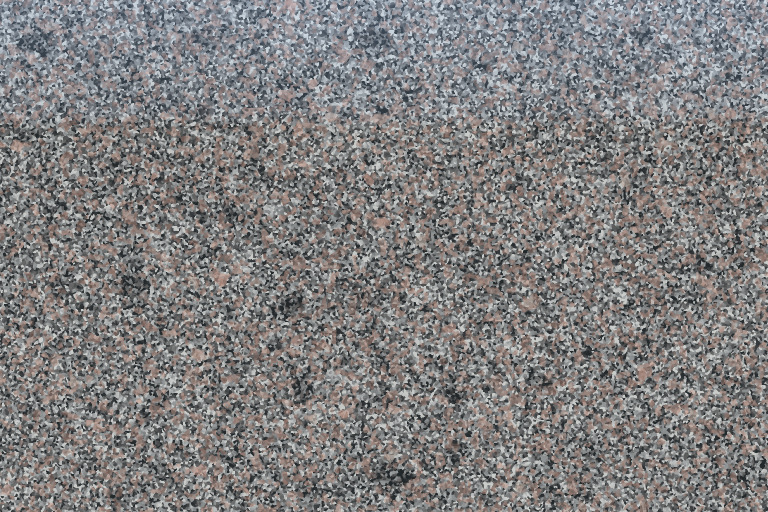
A WebGL 1 fragment shader for this texture:

```glsl
precision highp float;
// Speckled polished granite: fine Voronoi grains take a grey mineral tone, larger
// ones add muted pink feldspar, and soft noise clumps them and leaves faint blots.
// A cool sky sheen covers the top band; four samples per pixel smooth the edges.

uniform vec2 u_resolution;

vec3 hash3(vec2 p) {
  vec3 q = fract(vec3(p.xyx) * vec3(0.1031, 0.1030, 0.0973));
  q += dot(q, q.yxz + 33.33);
  return fract((q.xxy + q.yzz) * q.zyx);
}

float noise(vec2 p) {
  vec2 i = floor(p), f = fract(p);
  f = f * f * (3.0 - 2.0 * f);
  float low = mix(hash3(i).x, hash3(i + vec2(1.0, 0.0)).x, f.x);
  float high = mix(hash3(i + vec2(0.0, 1.0)).x, hash3(i + 1.0).x, f.x);
  return mix(low, high, f.y);
}

// Random values of the Voronoi grain that holds p.
vec3 grain(vec2 p) {
  vec2 cell = floor(p);
  vec3 nearest = vec3(0.0);
  float best = 9.0;
  for (int y = -1; y <= 1; y++) {
    for (int x = -1; x <= 1; x++) {
      vec2 id = cell + vec2(float(x), float(y));
      vec3 h = hash3(id);
      vec2 d = id + h.xy - p;
      float dist = dot(d, d);
      if (dist < best) {
        best = dist;
        nearest = hash3(id + 57.0);
      }
    }
  }
  return nearest;
}

// Sparse ragged dark patches, at most one per grid cell.
float blots(vec2 p) {
  vec2 grid = p * 6.0;
  vec2 id = floor(grid);
  vec3 h = hash3(id + 211.0);
  vec2 d = fract(grid) - 0.3 - 0.4 * h.xy;
  float ragged = 0.2 * (noise(p * 55.0) - 0.5) + 0.12 * (noise(p * 110.0) - 0.5);
  float radius = 0.04 + 0.12 * fract(h.z * 9.0);
  float cover = 1.0 - smoothstep(radius * 0.3, radius + 0.08, length(d * vec2(0.8, 1.1)) + ragged);
  return cover * step(0.75, h.z);
}

// Grey minerals from black mica to pale quartz.
vec3 mineral(float tone) {
  vec3 c = mix(vec3(0.14, 0.16, 0.17), vec3(0.40, 0.40, 0.40), smoothstep(-0.05, 0.4, tone));
  c = mix(c, vec3(0.56, 0.575, 0.58), smoothstep(0.35, 0.65, tone));
  return mix(c, vec3(0.80, 0.81, 0.80), smoothstep(0.62, 1.0, tone));
}

vec3 granite(vec2 p) {
  vec2 warped = p + 0.004 * (vec2(noise(p * 130.0), noise(p * 130.0 + 40.0)) - 0.5);
  vec3 fine = grain(warped * 215.0);
  vec3 coarse = grain(warped * 105.0 + 19.0);
  vec3 large = grain(warped * 52.0 + 83.0);

  float clump = 0.22 * (noise(p * 60.0) - 0.5) + 0.1 * (noise(p * 16.0) - 0.5);
  float blot = blots(p);
  vec3 c = mineral(fine.x + clump + 0.14 * (coarse.z - 0.5) - 0.36 * blot);

  // Pink feldspar, with a few big pale crystals
  vec3 pink = mix(vec3(0.55, 0.43, 0.39), vec3(0.74, 0.61, 0.56), coarse.y);
  float pinkness = step(0.72, coarse.x + 0.2 * clump) * (0.35 + 0.45 * fine.y);
  c = mix(c, pink * (0.85 + 0.3 * fine.z), pinkness * (1.0 - 0.8 * blot));
  vec3 crystal = mix(vec3(0.76, 0.58, 0.52), vec3(0.76, 0.71, 0.67), large.y);
  return mix(c, crystal, 0.55 * step(0.988, large.x));
}

void main() {
  vec2 p = gl_FragCoord.xy / u_resolution.y;
  vec3 color = vec3(0.0);
  for (int i = 0; i < 4; i++) {
    float k = float(i);
    vec2 offset = vec2(mod(k, 2.0), floor(k / 2.0)) - 0.5;
    color += 0.25 * granite(p + 0.5 * offset / u_resolution.y);
  }

  // Sky sheen with a soft lower border, strongest at the top
  float border = p.y + 0.012 * (noise(p * 14.0) - 0.5);
  float sheen = smoothstep(0.745, 0.785, border) * mix(0.45, 1.0, smoothstep(0.76, 1.0, p.y));
  color = color * (1.0 - 0.14 * sheen) + vec3(0.12, 0.155, 0.20) * sheen;

  // Broad uneven light
  color *= 0.98 + 0.05 * (noise(p * 3.0 + 7.0) - 0.5);
  gl_FragColor = vec4(color, 1.0);
}
```
